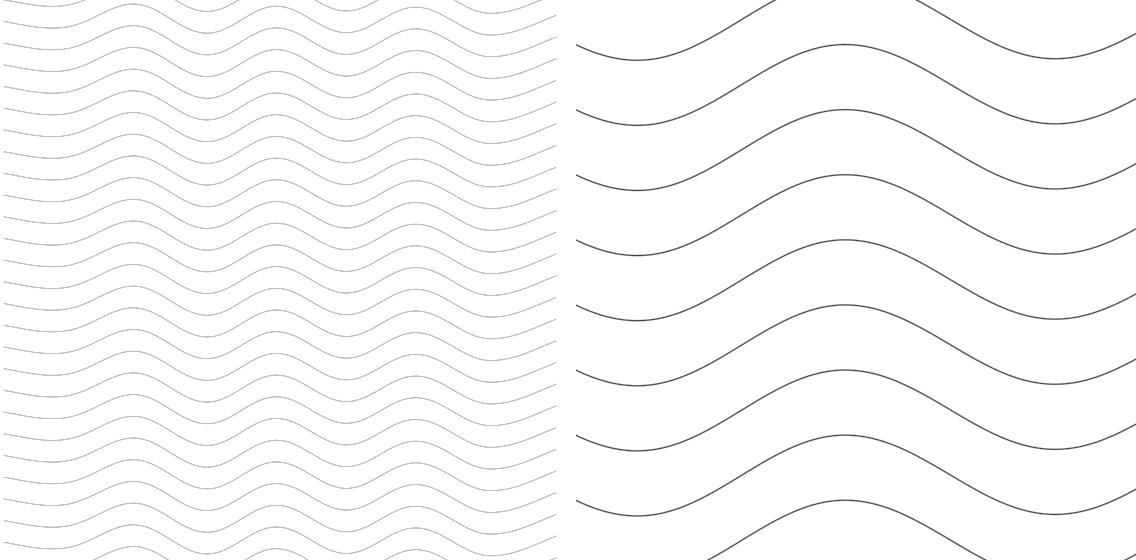
Left: the whole. Right: its middle third, enlarged.
Give the GLSL for this pattern, as a WebGL 2 fragment shader.

```glsl
#version 300 es
precision highp float;
// Stack of thin grey wavy lines on white, evenly spaced, with uneven crests and troughs.

uniform vec2 u_resolution;
out vec4 fragColor;

// Turning points of one wave: position across, depth below the line's base.
const vec2 TURNS[9] = vec2[9](
  vec2(-0.0365, 0.0345), vec2(0.0938, 0.0501), vec2(0.2383, 0.0072),
  vec2(0.3698, 0.0592), vec2(0.4935, 0.0111), vec2(0.6185, 0.0583),
  vec2(0.7422, 0.0128), vec2(0.8763, 0.0625), vec2(1.0586, 0.0134));

// Depth of the wave at x, eased by half a cosine between turning points.
float waveDepth(float x) {
  float depth = TURNS[0].y;
  for (int i = 0; i < 8; i++) {
    vec2 a = TURNS[i], b = TURNS[i + 1];
    float t = clamp((x - a.x) / (b.x - a.x), 0.0, 1.0);
    // The first rise leaves its trough more slowly.
    t = pow(t, i == 1 ? 1.15 : 1.0);
    depth += (b.y - a.y) * (0.5 - 0.5 * cos(3.14159 * t));
  }
  return depth;
}

// Share of a filter window that a centred band covers.
float bandCoverage(float dist, float width, float window) {
  float low = max(dist - 0.5 * window, -0.5 * width);
  float high = min(dist + 0.5 * window, 0.5 * width);
  return max(high - low, 0.0) / window;
}

void main() {
  vec2 p = gl_FragCoord.xy / u_resolution;
  float pixel = 1.0 / min(u_resolution.x, u_resolution.y);

  // Vertical offset to the nearest line, corrected for its slope.
  float spacing = 0.03875;
  float offset = 1.0 - p.y - waveDepth(p.x);
  offset -= spacing * round(offset / spacing);
  float slope = (waveDepth(p.x + 0.001) - waveDepth(p.x - 0.001)) / 0.002;
  float dist = abs(offset) / sqrt(1.0 + slope * slope);

  // Hairline, cut off at narrow side margins.
  float ink = bandCoverage(dist, 0.00072, 1.3 * pixel);
  ink *= clamp((0.487 + 0.0065 - abs(p.x - 0.5)) / pixel + 0.5, 0.0, 1.0);

  fragColor = vec4(mix(vec3(1.0), vec3(0.2), ink), 1.0);
}
```
